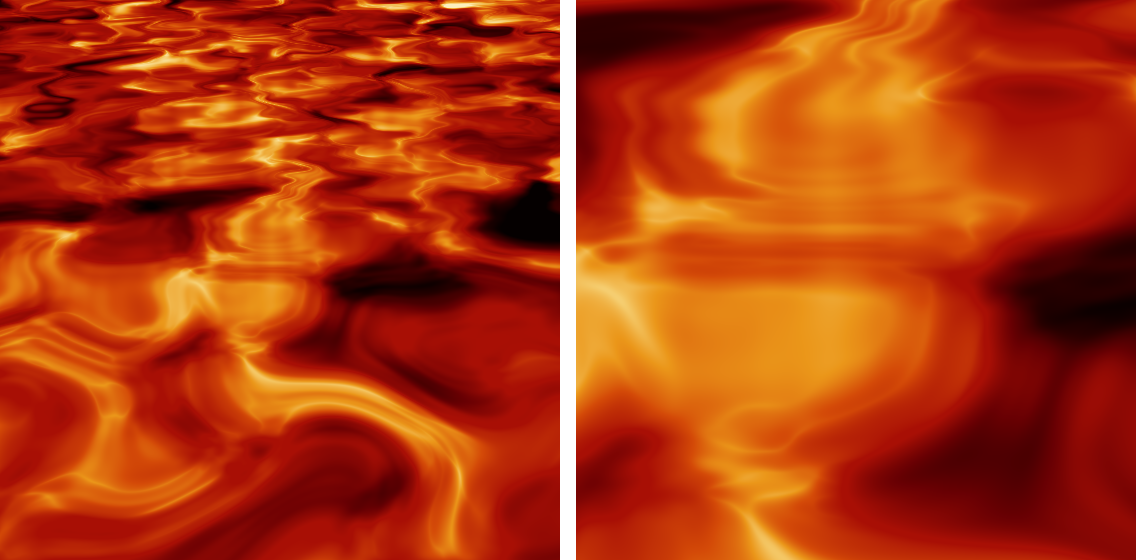
Left, the full canvas; right, a detail of the centre.
Write a Shadertoy shader that draws this texture.

```glsl
// Molten lava plain seen at a slant: dark crust pits, red melt and golden veins.
// Gradient noise on a perspective ground plane gives a heat value of about unit
// deviation; ridged noise adds veins to warm zones, and a ramp colours the heat.

const float HORIZON = 1.35;      // height of the vanishing line, canvas units
const float DEPTH_STRETCH = 1.6; // ground length per unit of depth
const float GROUND_SCALE = 2.7;  // noise cells per ground unit

// Integer hash: two values in -1..1 for each lattice cell
vec2 hashCell(vec2 cell) {
    uvec2 h = uvec2(ivec2(cell)) * uvec2(1597334673u, 3812015801u);
    uint n = (h.x ^ h.y) * 1597334673u;
    n = (n ^ (n >> 15)) * 2246822519u;
    n ^= n >> 13;
    return vec2(n & 65535u, n >> 16) / 32767.5 - 1.0;
}

float cornerSlope(vec2 cell, vec2 local, vec2 corner) {
    return dot(hashCell(cell + corner), local - corner);
}

// Gradient noise scaled to about unit deviation
float noise(vec2 p) {
    vec2 cell = floor(p);
    vec2 f = fract(p);
    vec2 w = f * f * f * (f * (f * 6.0 - 15.0) + 10.0);
    float low = mix(cornerSlope(cell, f, vec2(0, 0)), cornerSlope(cell, f, vec2(1, 0)), w.x);
    float high = mix(cornerSlope(cell, f, vec2(0, 1)), cornerSlope(cell, f, vec2(1, 1)), w.x);
    return 5.8 * mix(low, high, w.y);
}

float fbm(vec2 p, int octaves, float gain) {
    float sum = 0.0, power = 0.0, amplitude = 1.0;
    for (int i = 0; i < octaves; i++) {
        sum += amplitude * noise(p);
        power += amplitude * amplitude;
        p = mat2(1.6, 1.2, -1.2, 1.6) * p + 7.3;
        amplitude *= gain;
    }
    return sum / sqrt(power);
}

// Bright thin lines along the zero crossings of the noise
float veins(vec2 p, float sharpness) {
    float n = fbm(p, 3, 0.42);
    return exp(-sharpness * sqrt(n * n + 0.008));
}

vec2 groundPoint(vec2 uv) {
    float depth = 1.0 / (HORIZON - uv.y);
    return GROUND_SCALE * depth * vec2(uv.x - 0.5, DEPTH_STRETCH);
}

vec3 rampStep(vec3 below, vec3 above, float start, float end, float heat) {
    return mix(below, above, clamp((heat - start) / (end - start), 0.0, 1.0));
}

vec3 lavaColor(float heat) {
    vec3 soot = vec3(0.02, 0.0, 0.0);
    vec3 crust = vec3(0.15, 0.0, 0.0);
    vec3 maroon = vec3(0.41, 0.0, 0.01);
    vec3 red = vec3(0.66, 0.06, 0.02);
    vec3 orange = vec3(0.83, 0.29, 0.03);
    vec3 gold = vec3(0.92, 0.59, 0.10);
    vec3 cream = vec3(0.96, 0.80, 0.43);
    vec3 white = vec3(0.99, 0.94, 0.75);
    vec3 color = rampStep(soot, crust, -2.9, -2.2, heat);
    color = rampStep(color, maroon, -2.2, -1.23, heat);
    color = rampStep(color, red, -1.23, -0.25, heat);
    color = rampStep(color, orange, -0.1, 0.84, heat);
    color = rampStep(color, gold, 0.84, 1.65, heat);
    color = rampStep(color, cream, 1.65, 2.35, heat);
    return rampStep(color, white, 2.35, 3.1, heat);
}

void mainImage(out vec4 fragColor, in vec2 fragCoord) {
    vec2 uv = fragCoord / iResolution.xy;

    // Flat ripples, stronger in the distance
    float distant = smoothstep(0.5, 1.0, uv.y);
    float ripples = distant * noise(uv * vec2(13.0, 55.0));
    float streaks = smoothstep(0.3, 0.7, uv.y) * noise(uv * vec2(34.0, 11.0));

    // Ground position, warped so that the flow curls
    vec2 ground = groundPoint(uv) + vec2(0.12, 0.04) * ripples;
    vec2 curl = vec2(noise(ground * 1.3 + 31.7), noise(ground * 1.3 + 58.2));
    ground += 0.2 * curl;

    // Broad heat, then veins and ripples where it is warm
    float heat = fbm(ground + 4.6, 4, 0.43);
    float warm = smoothstep(-0.4, 1.4, heat);
    float glow = 0.65 * veins(ground * 1.1 + 17.4, 2.2)
               + 0.35 * veins(ground * 2.1 + 43.9, 2.2);
    heat = 0.92 * heat + 1.5 * warm * (glow - 0.31);
    heat += (0.15 + 0.3 * warm) * ripples + 0.1 * warm * streaks;

    fragColor = vec4(lavaColor(heat), 1.0);
}
```
